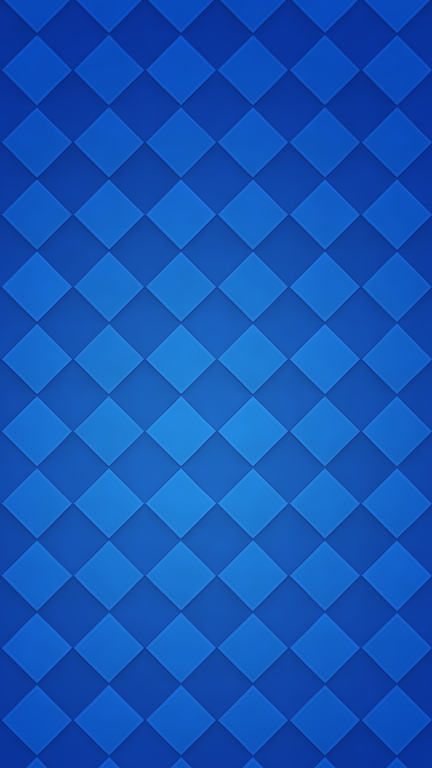
This pattern is drawn by a WebGL 2 fragment shader. Its source:

```glsl
#version 300 es
precision highp float;
// Blue checkerboard of diamonds, six across, lit by a soft oval glow.
// Rotated cell coordinates give each tile its parity, edge distance and
// hash; thin seams, soft shadows and gradient noise add the wear.

uniform vec2 u_resolution;
out vec4 fragColor;

// Layout, in canvas widths
const vec2 PITCH = vec2(0.16667, 0.1672);
const vec2 FIRST_LIGHT_TILE = vec2(0.0856, 0.1105);
const vec2 GLOW_CENTER = vec2(0.46, 0.77);
const vec2 GLOW_RADIUS = vec2(0.88, 1.06);

// Seams and relief, in tile pitches
const float SEAM_HALF_WIDTH = 0.008;
const float SEAM_STRENGTH = 0.62;
const float FAINT_SEAM_STRENGTH = 0.40;
const float WOBBLE = 0.006;
const float SHADOW_WIDTH = 0.07;
const float SHADOW_STRENGTH = 0.10;
const float RIM_OFFSET = 0.026;
const float RIM_WIDTH = 0.012;
const float RIM_STRENGTH = 0.035;

// Variation
const float TILE_VARIATION = 0.035;
const float TILE_SLOPE = 0.045;
const float MOTTLE = 0.03;

// Colours
const vec3 LIGHT_CENTER = vec3(0.135, 0.525, 0.855);
const vec3 LIGHT_EDGE = vec3(0.035, 0.285, 0.735);
const vec3 DARK_CENTER = vec3(0.115, 0.405, 0.755);
const vec3 DARK_EDGE = vec3(0.035, 0.195, 0.610);
const vec3 SEAM_COLOR = vec3(0.025, 0.130, 0.480);

float hash(vec2 p) {
    vec3 q = fract(vec3(p.xyx) * 0.1031);
    q += dot(q, q.yzx + 33.33);
    return fract((q.x + q.y) * q.z);
}

vec2 gradientAt(vec2 cell) {
    float angle = 6.28318 * hash(cell + 17.0);
    return vec2(cos(angle), sin(angle));
}

float gradientNoise(vec2 p) {
    vec2 i = floor(p);
    vec2 f = p - i;
    vec2 u = f * f * f * (f * (f * 6.0 - 15.0) + 10.0);
    vec2 e = vec2(1.0, 0.0);
    float low = mix(dot(gradientAt(i), f), dot(gradientAt(i + e), f - e), u.x);
    float high = mix(dot(gradientAt(i + e.yx), f - e.yx),
                     dot(gradientAt(i + e.xx), f - e.xx), u.x);
    return mix(low, high, u.y);
}

void main() {
    vec2 uv = gl_FragCoord.xy / u_resolution.x;
    vec2 p = (uv - FIRST_LIGHT_TILE) / PITCH;
    float pixel = 1.0 / (PITCH.x * u_resolution.x);

    // Slightly uneven tile edges
    p += WOBBLE * vec2(gradientNoise(p * 2.3), gradientNoise(p * 2.3 + 41.0));

    // Rotated cells: an even index sum marks a light tile
    vec2 diagonal = vec2(p.x + p.y, p.x - p.y);
    vec2 cell = floor(diagonal + 0.5);
    vec2 local = diagonal - cell;
    bool isLight = mod(cell.x + cell.y, 2.0) < 0.5;
    float edge = (0.5 - max(abs(local.x), abs(local.y))) * 0.70711;
    float light = smoothstep(-0.5 * pixel, 0.5 * pixel, isLight ? edge : -edge);

    // Seams lying below a light tile are the deeper ones
    bool lowerEdge = abs(local.x) > abs(local.y) ? local.x < 0.0 : local.y > 0.0;
    float deep = lowerEdge == isLight ? 1.0 : 0.0;

    // Oval glow shared by both tile colours
    float falloff = length((uv - GLOW_CENTER) / GLOW_RADIUS);
    float glow = 1.0 - smoothstep(0.0, 1.0, falloff);
    vec3 color = mix(mix(DARK_EDGE, DARK_CENTER, glow),
                     mix(LIGHT_EDGE, LIGHT_CENTER, glow), light);

    // Per-tile tone, slight slope and fine mottling
    float tone = 1.0 + TILE_VARIATION * (hash(cell + 50.0) - 0.5);
    float height = 0.5 * (local.x - local.y);
    tone += TILE_SLOPE * height * (isLight ? 1.0 : -1.0);
    tone += MOTTLE * gradientNoise(p * 3.1 + 9.0);

    // Shadow cast on dark tiles, thin rim on light ones
    float shadow = exp(-edge / SHADOW_WIDTH) * mix(0.4, 1.0, deep);
    tone -= SHADOW_STRENGTH * shadow * (1.0 - light);
    float rim = 1.0 - smoothstep(0.0, RIM_WIDTH + pixel, abs(edge - RIM_OFFSET));
    color = color * tone + RIM_STRENGTH * rim * light;

    // Seam line, its strength drifting along the edge
    float seam = 1.0 - smoothstep(SEAM_HALF_WIDTH - 0.5 * pixel,
                                  SEAM_HALF_WIDTH + 0.7 * pixel, edge);
    float wear = 1.0 + 0.5 * gradientNoise(p * 1.7 + 23.0);
    float strength = mix(FAINT_SEAM_STRENGTH, SEAM_STRENGTH, deep) * wear;
    color = mix(color, SEAM_COLOR + 0.08 * glow, seam * strength);

    fragColor = vec4(clamp(color, 0.0, 1.0), 1.0);
}
```
